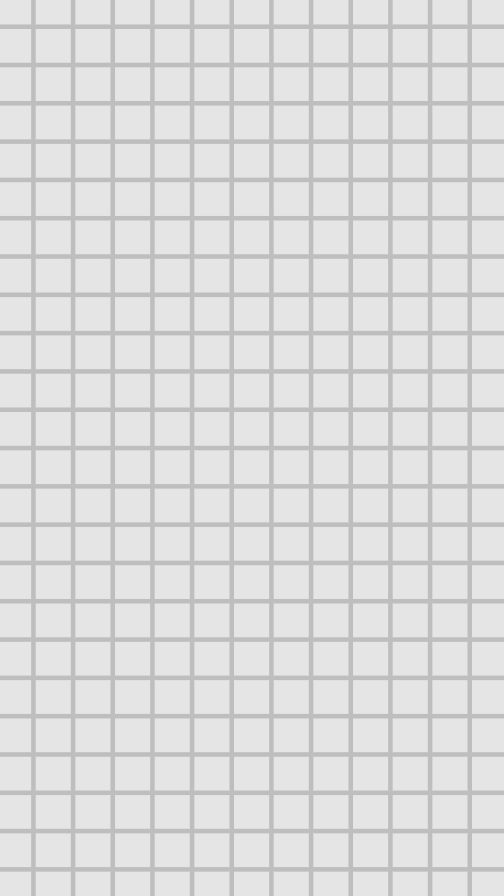
A Shadertoy shader for this pattern:

```glsl
// Lengths are fractions of the canvas height
const vec2 CELL_SIZE = vec2(0.04427, 0.04275);
const vec2 FIRST_LINE = vec2(0.0373, 0.0297);   // centre of the first line from left and bottom
const float LINE_WIDTH = 0.0051;
const vec3 TILE_COLOR = vec3(0.898);
const vec3 LINE_COLOR = vec3(0.747);

// Distance on each axis to the nearest grid line
vec2 gridDistance(vec2 p) {
    vec2 cell = fract((p - FIRST_LINE) / CELL_SIZE + 0.5) - 0.5;
    return abs(cell) * CELL_SIZE;
}

void mainImage(out vec4 fragColor, in vec2 fragCoord) {
    float pixel = 1.0 / iResolution.y;
    vec2 p = fragCoord * pixel;

    // Pixel coverage of the vertical and horizontal lines
    vec2 coverage = clamp((0.5 * LINE_WIDTH - gridDistance(p)) / pixel + 0.5, 0.0, 1.0);

    // Both directions share one tone, so crossings stay flat
    float line = max(coverage.x, coverage.y);
    fragColor = vec4(mix(TILE_COLOR, LINE_COLOR, line), 1.0);
}
```
